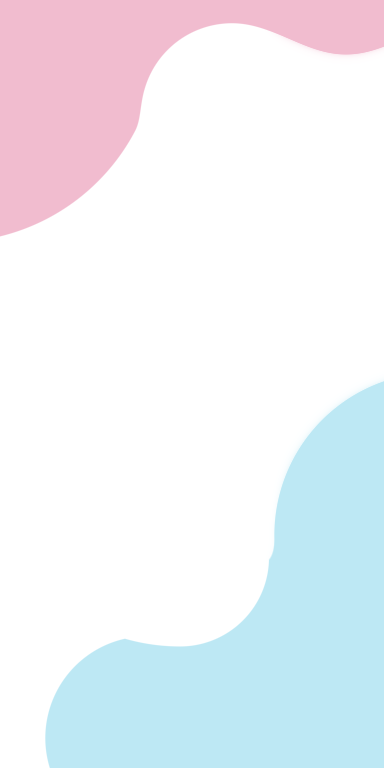
A Shadertoy shader for this background:

```glsl
const vec3 PAPER = vec3(1.0);
const vec3 PINK = vec3(0.947, 0.736, 0.812);
const vec3 BLUE = vec3(0.743, 0.910, 0.957);

// Lengths are in canvas widths; discs hold centre.xy and radius
const vec2 CANVAS = vec2(1.0, 2.0);
const vec3 PINK_DISC = vec3(-0.128, 1.911, 0.542);
const vec3 PINK_HOLLOW = vec3(0.604, 1.703, 0.2365);
const float PINK_SHELF = 1.747;
const float WAVE_DEPTH = 0.082;
const float WAVE_HALF_PERIOD = 0.297;
const float PINK_ROUNDING = 0.02;

const vec3 BLUE_SHOULDER = vec3(1.138, 0.607, 0.4237);
const vec3 BLUE_HUMP = vec3(0.383, 0.078, 0.265);
const vec3 BLUE_BASIN = vec3(0.469, 0.548, 0.2315);
const float BASIN_WIDE_RADIUS = 0.521;
const float BLUE_FLOOR = 0.521;
const float BLUE_ROUNDING = 0.08;

const float HALO_WIDTH = 0.007;
const float HALO_STRENGTH = 0.3;
const vec2 HALO_FADE = vec2(0.68, 0.76);
const float PI = 3.14159265;

float disc(vec2 p, vec3 d) {
    return length(p - d.xy) - d.z;
}

float smoothMin(float a, float b, float k) {
    float h = max(k - abs(a - b), 0.0) / k;
    return min(a, b) - 0.25 * h * h * k;
}

float smoothMax(float a, float b, float k) {
    return -smoothMin(-a, -b, k);
}

float pinkShape(vec2 p) {
    // Cosine edge to the right of the hollow's crest
    if (p.x > PINK_HOLLOW.x) {
        float phase = PI * (p.x - PINK_HOLLOW.x) / WAVE_HALF_PERIOD;
        float crest = PINK_HOLLOW.y + PINK_HOLLOW.z;
        return crest - 0.5 * WAVE_DEPTH * (1.0 - cos(phase)) - p.y;
    }
    float body = min(disc(p, PINK_DISC), PINK_SHELF - p.y);
    return smoothMax(body, -disc(p, PINK_HOLLOW), PINK_ROUNDING);
}

float blueShape(vec2 p) {
    // The basin flattens to a wider arc left of its lowest point
    vec3 basin = BLUE_BASIN;
    if (p.x < basin.x) {
        basin.y += BASIN_WIDE_RADIUS - basin.z;
        basin.z = BASIN_WIDE_RADIUS;
    }
    float ground = max(BLUE_HUMP.x - p.x, p.y - BLUE_FLOOR);
    float body = smoothMin(disc(p, BLUE_SHOULDER), ground, BLUE_ROUNDING);
    body = min(body, disc(p, BLUE_HUMP));
    return max(body, -disc(p, basin));
}

// Smooth fill with a faint halo toward the right side
vec3 paint(vec3 base, vec3 ink, float d, float x, float pixel) {
    float fill = 1.0 - smoothstep(-0.75 * pixel, 0.75 * pixel, d);
    float halo = HALO_STRENGTH * exp(-max(d, 0.0) / HALO_WIDTH);
    halo *= smoothstep(HALO_FADE.x, HALO_FADE.y, x);
    return mix(base, ink, max(fill, halo));
}

void mainImage(out vec4 fragColor, in vec2 fragCoord) {
    vec2 p = fragCoord / iResolution.xy * CANVAS;
    float pixel = CANVAS.y / iResolution.y;
    vec3 color = paint(PAPER, PINK, pinkShape(p), p.x, pixel);
    color = paint(color, BLUE, blueShape(p), p.x, pixel);
    fragColor = vec4(color, 1.0);
}
```
